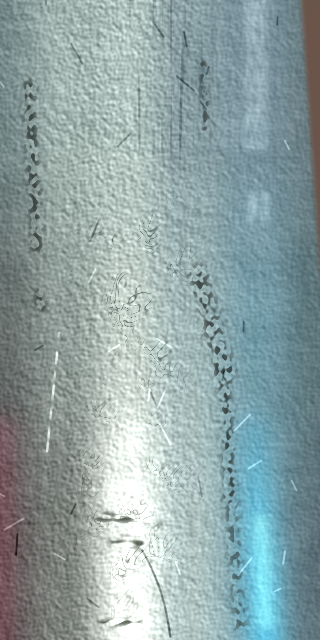
This texture is drawn by a WebGL 1 fragment shader. Its source:

```glsl
precision highp float;
// A worn metal cylinder: three horizontal colour ramps blended by height
// give the sheen, embossed gradient noise gives the grain, and masked noise
// and distance-based strokes add pits, creases, scratches and a cyan glow.
uniform vec2 u_resolution;

vec2 hash2(vec2 p) {
  vec3 q = fract(vec3(p.xyx) * vec3(0.1031, 0.103, 0.0973));
  q += dot(q, q.yzx + 33.33);
  return fract((q.xx + q.yz) * q.zy);
}

float corner(vec2 cell, vec2 offset, vec2 f) {
  return dot(hash2(cell + offset) * 2.0 - 1.0, f - offset);
}

float gradientNoise(vec2 p) {
  vec2 i = floor(p), f = fract(p);
  vec2 u = f * f * f * (f * (f * 6.0 - 15.0) + 10.0);
  float low = mix(corner(i, vec2(0.0), f), corner(i, vec2(1.0, 0.0), f), u.x);
  float high = mix(corner(i, vec2(0.0, 1.0), f), corner(i, vec2(1.0), f), u.x);
  return mix(low, high, u.y);
}

// Slope of the noise along a diagonal light direction
float emboss(vec2 p) {
  return gradientNoise(p + 0.25) - gradientNoise(p - 0.25);
}

float segment(vec2 p, vec2 a, vec2 b) {
  vec2 d = b - a;
  return length(p - a - d * clamp(dot(p - a, d) / dot(d, d), 0.0, 1.0));
}

float softBand(vec2 p, vec2 a, vec2 b, float width) {
  float d = segment(p, a, b) / width;
  return exp(-d * d);
}

float stroke(vec2 p, vec2 a, vec2 b, float width, float blur) {
  return 1.0 - smoothstep(width, width + blur, segment(p, a, b));
}

float softBox(vec2 p, vec2 center, vec2 size, float blur) {
  vec2 d = abs(p - center) - size;
  return (1.0 - smoothstep(-blur, blur, d.x)) * (1.0 - smoothstep(-blur, blur, d.y));
}

// Six evenly spaced colour stops across the width
vec3 ramp(float x, vec3 a, vec3 b, vec3 c, vec3 d, vec3 e, vec3 f) {
  float t = x * 5.0;
  vec3 col = mix(a, b, smoothstep(0.0, 1.0, t));
  col = mix(col, c, smoothstep(1.0, 2.0, t));
  col = mix(col, d, smoothstep(2.0, 3.0, t));
  col = mix(col, e, smoothstep(3.0, 4.0, t));
  return mix(col, f, smoothstep(4.0, 5.0, t));
}

vec3 sheen(vec2 p) {
  vec3 top = ramp(p.x, vec3(.45, .53, .53), vec3(.64, .71, .69), vec3(.69, .76, .74),
    vec3(.52, .61, .63), vec3(.48, .58, .62), vec3(.40, .48, .50));
  vec3 middle = ramp(p.x, vec3(.40, .43, .42), vec3(.56, .61, .59), vec3(.78, .83, .80),
    vec3(.64, .73, .73), vec3(.45, .61, .66), vec3(.37, .47, .49));
  vec3 bottom = ramp(p.x, vec3(.37, .35, .35), vec3(.48, .50, .48), vec3(.96, .99, .96),
    vec3(.69, .77, .76), vec3(.46, .62, .67), vec3(.36, .44, .47));
  return mix(mix(bottom, middle, smoothstep(0.3, 1.0, p.y)), top, smoothstep(0.9, 1.7, p.y));
}

// Short random scratches; sign gives light or dark
float scratches(vec2 p, float blur) {
  float sum = 0.0;
  for (int i = 0; i < 36; i++) {
    float k = float(i);
    vec2 a = hash2(vec2(k, 7.0)) * vec2(0.95, 2.0);
    vec2 r = hash2(vec2(k, 19.0));
    float angle = 1.57 + (r.x - 0.5) * 2.4;
    vec2 b = a + vec2(cos(angle), sin(angle)) * (0.015 + 0.06 * r.y);
    sum += stroke(p, a, b, 0.0006, blur) * (mod(k, 2.0) * 2.0 - 1.0);
  }
  return sum;
}

void main() {
  vec2 p = gl_FragCoord.xy / u_resolution.x * vec2(1.0, 2.0 * u_resolution.x / u_resolution.y);
  p.x = gl_FragCoord.x / u_resolution.x;
  float blur = 0.0045;
  float cloud = gradientNoise(p * 9.0);
  vec3 col = sheen(p) + 0.06 * cloud;

  // Coloured reflections and the hottest part of the highlight
  float glow = softBand(p, vec2(.79, .65), vec2(.83, .0), .065) * smoothstep(1.0, .1, p.y);
  col = mix(col, vec3(.38, .78, .91), glow * .95);
  float core = softBand(p, vec2(.815, .36), vec2(.83, .06), .03);
  col += vec3(.14, .16, .10) * core;
  float hot = softBand(p, vec2(.41, .60), vec2(.42, .05), .085);
  col += hot * (.12 + .25 * gradientNoise(p * vec2(16.0, 10.0)));
  col += vec3(.08, -.03, .0) * softBand(p, vec2(0.0), vec2(0.0, .65), .06);

  // Fine grain and drawn lines near the top
  float lit = .35 + .65 * softBand(p, vec2(.34, 2.0), vec2(.40, .0), .30);
  col += lit * (.21 * emboss(p * 85.0) + .13 * emboss(p * vec2(42.0, 36.0) + 9.0));
  float drawn = softBox(p, vec2(.52, 1.8), vec2(.13, .28), .06);
  col -= drawn * .16 * smoothstep(.1, .45, gradientNoise(p * vec2(70.0, 2.5)));

  // Dark creases, pits and gouges
  float worn = softBand(p, vec2(.43, 1.22), vec2(.40, .25), .16);
  float crease = smoothstep(.07, .0, abs(gradientNoise(p * vec2(40.0, 32.0) + cloud * 4.0)));
  col -= worn * crease * smoothstep(-.08, .25, cloud) * .33;
  float pitMask = softBand(p, vec2(.09, 1.73), vec2(.115, 1.23), .022);
  pitMask += softBand(p, vec2(.62, 1.14), vec2(.70, .85), .035);
  pitMask += softBand(p, vec2(.70, .85), vec2(.72, .46), .022) + .7 * softBand(p, vec2(.72, .46), vec2(.75, .05), .025);
  pitMask += .8 * softBand(p, vec2(.635, 1.80), vec2(.645, 1.58), .016) + softBand(p, vec2(.12, 1.08), vec2(.13, 1.04), .016);
  float pits = smoothstep(.02, .22, gradientNoise(p * vec2(60.0, 48.0)) + .05 * pitMask);
  col = mix(col, vec3(.17, .20, .19), clamp(pitMask, 0.0, 1.0) * pits * .8);
  float gouges = softBand(p, vec2(.31, .385), vec2(.40, .38), .018);
  gouges += softBand(p, vec2(.36, .31), vec2(.44, .30), .02) + softBand(p, vec2(.32, .05), vec2(.43, .06), .014);
  col = mix(col, vec3(.24, .27, .23), gouges * smoothstep(-.05, .25, gradientNoise(p * vec2(22.0, 60.0))) * .85);

  // Pale worn patches, scattered and long scratches
  float patches = softBox(p, vec2(.80, 1.78), vec2(.035, .25), .015) + softBox(p, vec2(.81, 1.35), vec2(.04, .05), .012);
  col += patches * (.09 + .16 * gradientNoise(p * vec2(50.0, 18.0)));
  col += scratches(p, blur) * .22;
  float dashes = smoothstep(-.25, .15, gradientNoise(vec2(3.3, p.y * 28.0)));
  col += .38 * dashes * stroke(p, vec2(.185, .96), vec2(.147, .59), .0015, blur);
  float bend = .025 * sin(p.y * 9.0);
  col -= .38 * stroke(p - vec2(bend, 0.0), vec2(.43, .28), vec2(.53, .01), .001, blur);

  // Brown background beyond the curved right edge
  float edge = .938 + .07 * (2.0 - p.y);
  col = mix(col, vec3(.42, .33, .29), smoothstep(edge - .012, edge + .018, p.x));
  gl_FragColor = vec4(clamp(col, 0.0, 1.0), 1.0);
}
```
